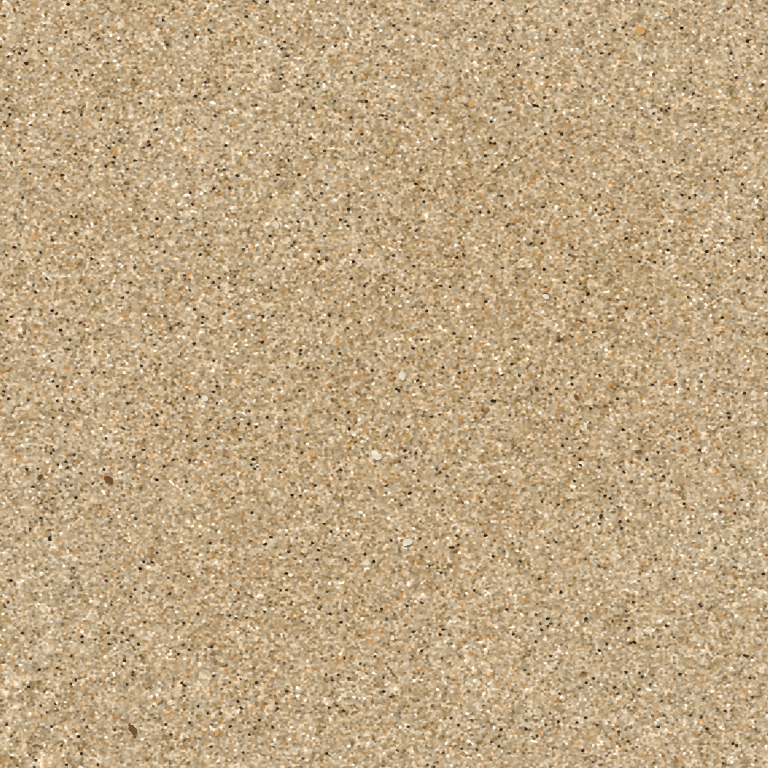
This texture is drawn by a three.js fragment shader. Its source:

```glsl
// Fine dry sand seen from above: a jittered cell grid blends randomly tinted
// grains, with dark and bright specks, soft broad stains, a few small pebbles
// and a patch of crumbly relief in the lower left corner.

#define GRAINS vec2(285.0, 325.0)
#define GRAIN_SHARPNESS 5.5
#define CONTRAST 1.08
#define GRIT 0.10
#define STAIN 0.036
#define PEBBLE_GRID 9.0
#define PEBBLE_SHARE 0.25
#define CRUMBLE 0.40

varying vec2 vUv;

const vec3 MEAN_SAND = vec3(0.75, 0.655, 0.51);

vec3 hash3(vec2 p) {
  vec3 q = fract(p.xyx * vec3(0.1031, 0.1030, 0.0973));
  q += dot(q, q.yxz + 33.33);
  return fract((q.xxy + q.yzz) * q.zyx);
}

float noise(vec2 p) {
  vec2 i = floor(p), f = fract(p);
  f = f * f * (3.0 - 2.0 * f);
  float low = mix(hash3(i).x, hash3(i + vec2(1.0, 0.0)).x, f.x);
  float high = mix(hash3(i + vec2(0.0, 1.0)).x, hash3(i + 1.0).x, f.x);
  return mix(low, high, f.y);
}

float fbm(vec2 p) {
  float sum = 0.0, gain = 0.5;
  for (int i = 0; i < 4; i++) {
    sum += gain * noise(p);
    p = p * 2.03 + 17.3;
    gain *= 0.5;
  }
  return sum / 0.9375;
}

// Picks a mineral tint; the thresholds are cumulative shares.
vec3 grainColor(float pick, float lightness) {
  vec3 c = vec3(0.76, 0.69, 0.57);                        // pale grey
  c = mix(c, vec3(0.78, 0.67, 0.51), step(0.22, pick));   // tan
  c = mix(c, vec3(0.68, 0.59, 0.46), step(0.42, pick));   // dull grey
  c = mix(c, vec3(0.88, 0.79, 0.66), step(0.60, pick));   // cream
  c = mix(c, vec3(0.68, 0.57, 0.40), step(0.79, pick));   // brown
  c = mix(c, vec3(0.78, 0.59, 0.37), step(0.88, pick));   // orange
  c = mix(c, vec3(0.54, 0.44, 0.30), step(0.925, pick));  // umber
  c = mix(c, vec3(0.25, 0.20, 0.14), step(0.973, pick));  // dark speck
  c = mix(c, vec3(1.00, 0.96, 0.88), step(0.983, pick));  // quartz glint
  return c + 0.12 * (lightness - 0.5);
}

// Blends the grains around p by their nearness.
vec3 grainLayer(vec2 p) {
  vec2 cell = floor(p);
  vec3 sum = vec3(0.0);
  float total = 0.0;
  for (int y = -1; y <= 1; y++) {
    for (int x = -1; x <= 1; x++) {
      vec2 id = cell + vec2(float(x), float(y));
      vec3 h = hash3(id + 3.0);
      vec2 d = id + 0.1 + 0.8 * h.xy - p;
      float weight = exp(-GRAIN_SHARPNESS * dot(d, d));
      vec3 tint = hash3(id + 411.0);
      sum += weight * grainColor(tint.x, tint.y);
      total += weight;
    }
  }
  return sum / total;
}

// Lays rare rounded pebbles with a small shadow at their lower right.
vec3 addPebbles(vec3 sand, vec2 uv) {
  vec2 p = uv * PEBBLE_GRID, id = floor(p);
  vec3 h = hash3(id + 71.0), k = hash3(id + 137.0);
  vec2 d = p - id - 0.2 - 0.6 * h.xy;
  float angle = 6.2832 * k.x, s = sin(angle), c = cos(angle);
  mat2 turn = mat2(c, s, -s, c);
  float radius = mix(0.03, 0.07, k.y * k.y);
  vec2 stretch = vec2(1.0, 1.1 + 0.6 * k.z);
  float rough = 0.5 * radius * (noise(uv * 260.0) - 0.5);
  float body = length(turn * d * stretch) - radius + rough;
  float shade = length(turn * (d - vec2(0.012, -0.018)) * stretch) - radius;
  float present = step(h.z, PEBBLE_SHARE);
  vec3 stone = mix(vec3(0.84, 0.65, 0.38), vec3(0.93, 0.89, 0.79), step(0.5, k.z));
  stone = mix(stone, vec3(0.46, 0.32, 0.19), step(0.72, k.z));
  stone *= 0.92 + 0.16 * noise(uv * 190.0);
  sand *= 1.0 - 0.25 * present * (1.0 - smoothstep(-0.01, 0.015, shade));
  return mix(sand, stone, present * (1.0 - smoothstep(-0.009, 0.009, body)));
}

void main() {
  vec2 uv = vUv;

  // Grains, with finer grit for uneven light on their faces
  vec3 color = grainLayer(uv * GRAINS + 0.4 * noise(uv * 90.0));
  color = MEAN_SAND + CONTRAST * (color - MEAN_SAND);
  color += GRIT * (noise(uv * vec2(390.0, 430.0)) - 0.5);

  // Broad warm stains and faint mottling
  float stain = fbm(uv * vec2(3.0, 4.0) + 5.0) - 0.5;
  vec2 fromCenter = uv - vec2(0.47, 0.55);
  float warmth = 0.8 * exp(-7.0 * dot(fromCenter, fromCenter));
  color -= STAIN * (1.4 * stain + warmth - 0.3) * vec3(0.5, 0.9, 1.3);
  color += 0.05 * (fbm(uv * 40.0) - 0.5);

  // Crumbly relief lit from the upper left
  float corner = 1.0 - smoothstep(0.02, 0.28, length(uv * vec2(1.1, 1.0)));
  float relief = fbm(uv * 42.0) - fbm(uv * 42.0 + vec2(-0.35, 0.35));
  color += CRUMBLE * corner * relief;

  color = addPebbles(color, uv);
  gl_FragColor = vec4(clamp(color, 0.0, 1.0), 1.0);
}
```
